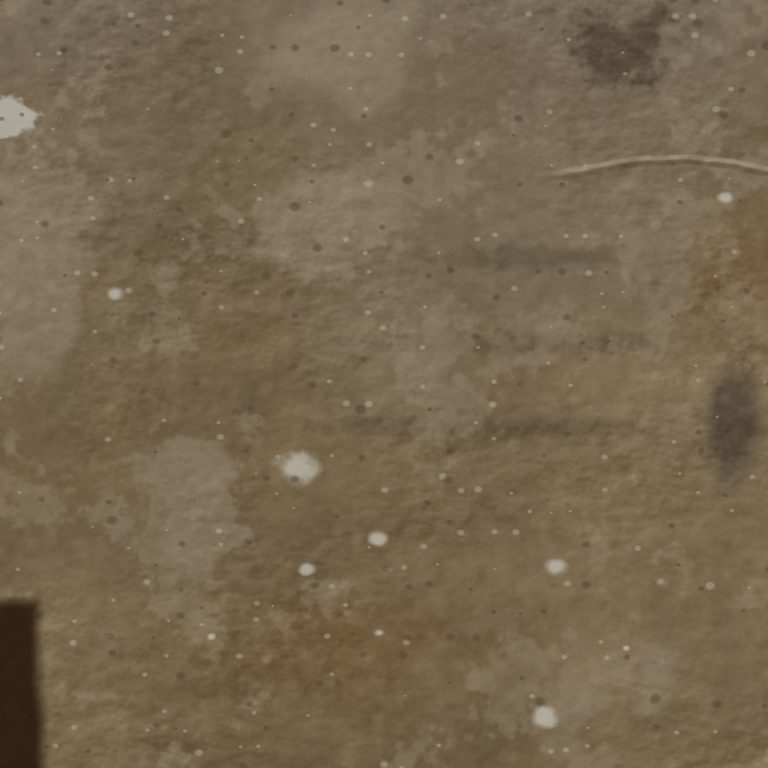
Write a WebGL 1 fragment shader that draws this texture.

```glsl
precision highp float;
uniform vec2 u_resolution;

const vec3 DARK_EARTH = vec3(0.40, 0.335, 0.24);
const vec3 LIGHT_EARTH = vec3(0.51, 0.44, 0.335);
const vec3 GREY_WASH = vec3(0.465, 0.42, 0.355);
const vec3 PALE_PLASTER = vec3(0.565, 0.51, 0.425);
const vec3 RUST = vec3(0.43, 0.31, 0.19);
const vec3 SOOT = vec3(0.30, 0.26, 0.21);
const vec3 CHALK = vec3(0.75, 0.74, 0.70);
const vec3 HOLLOW = vec3(0.19, 0.13, 0.08);

float hash(vec2 p) {
  vec3 q = fract(p.xyx * vec3(0.1031, 0.1030, 0.0973));
  q += dot(q, q.yzx + 33.33);
  return fract((q.x + q.y) * q.z);
}

float noise(vec2 p) {
  vec2 i = floor(p), f = fract(p);
  f = f * f * (3.0 - 2.0 * f);
  return mix(mix(hash(i), hash(i + vec2(1.0, 0.0)), f.x),
             mix(hash(i + vec2(0.0, 1.0)), hash(i + vec2(1.0)), f.x), f.y);
}

float fbm(vec2 p) {
  float sum = 0.0, amp = 0.53;
  for (int i = 0; i < 4; i++) {
    sum += amp * noise(p);
    p = mat2(0.8, 0.6, -0.6, 0.8) * p * 2.03 + 17.3;
    amp *= 0.5;
  }
  return sum;
}

// Ellipse whose rim is frayed by a noise value
float blotch(vec2 p, vec2 centre, vec2 radius, float fray, float softness) {
  float d = length((p - centre) / radius) + fray;
  return 1.0 - smoothstep(1.0 - softness, 1.0 + softness, d);
}

// One ragged fleck in some cells of a grid
float flecks(vec2 p, float cells, float size, float density, float fray) {
  vec2 cell = floor(p * cells);
  vec2 centre = 0.3 + 0.4 * vec2(hash(cell + 3.1), hash(cell + 8.7));
  float present = step(hash(cell + 21.0), density);
  float r = size * (0.5 + hash(cell + 5.0));
  return present * blotch(fract(p * cells), centre, vec2(r, r * 0.8), fray, 0.5);
}

float surfaceHeight(vec2 p) {
  return fbm(p * vec2(32.0, 44.0) + 5.0);
}

void main() {
  vec2 uv = gl_FragCoord.xy / u_resolution;
  float cloud = fbm(uv * 3.5 + 40.0);
  float mottle = fbm(uv * 15.0 + 9.0);
  float grit = fbm(uv * 75.0);
  float fray = (mottle - 0.5) * 2.4 + (grit - 0.5) * 1.2;

  // Earth wall, cooler and greyer towards the top
  float tone = 0.5 + (cloud - 0.5) * 0.9 + (mottle - 0.5) * 0.5;
  vec3 colour = mix(DARK_EARTH, LIGHT_EARTH, clamp(tone, 0.0, 1.0));
  float cool = smoothstep(0.35, 1.0, uv.y + (cloud - 0.5) * 0.7 - uv.x * 0.18);
  colour = mix(colour, GREY_WASH, cool * 0.75);

  // Faint level bands and vertical runs
  float band = noise(uv * vec2(2.5, 16.0) + 60.0) - 0.5;
  float run = noise(uv * vec2(22.0, 2.0) + 80.0) - 0.5;
  colour *= 1.0 + 0.07 * band + 0.035 * run;
  for (int i = 0; i < 3; i++) {
    float k = float(i);
    vec2 centre = vec2(0.70 - 0.04 * k, 0.665 - 0.111 * k);
    colour *= 1.0 - 0.13 * blotch(uv, centre, vec2(0.17, 0.013), fray * 0.3, 0.7);
  }

  // Rust and soot stains
  float rust = blotch(uv, vec2(0.45, 0.15), vec2(0.15, 0.06), fray * 0.5, 0.7);
  rust += blotch(uv, vec2(1.0, 0.63), vec2(0.08, 0.09), fray * 0.5, 0.7);
  colour = mix(colour, RUST, rust * 0.4);
  float soot = blotch(uv, vec2(0.955, 0.45), vec2(0.035, 0.07), fray * 0.15, 0.45);
  soot += blotch(uv, vec2(0.82, 0.94), vec2(0.045, 0.035), fray, 0.5);
  colour = mix(colour, SOOT, min(soot, 1.0) * 0.75);

  // Pale plaster: large remnants, then small worn scraps
  float plaster = blotch(uv, vec2(0.02, 0.64), vec2(0.09, 0.14), fray * 0.5, 0.2);
  plaster = max(plaster, blotch(uv, vec2(0.40, 0.72), vec2(0.09, 0.05), fray, 0.25));
  plaster = max(plaster, blotch(uv, vec2(0.45, 0.94), vec2(0.10, 0.07), fray * 0.7, 0.4));
  plaster = max(plaster, blotch(uv, vec2(0.24, 0.32), vec2(0.09, 0.08), fray, 0.3));
  plaster = max(plaster, blotch(uv, vec2(0.79, 0.12), vec2(0.07, 0.05), fray, 0.4));
  float scraps = smoothstep(0.58, 0.68, fbm(uv * 9.0 + 31.0) + (grit - 0.5) * 0.25);
  plaster = max(plaster, scraps * 0.55);
  colour = mix(colour, PALE_PLASTER, plaster * 0.6);

  // Relief lit from the upper left, with fine grain
  float slope = surfaceHeight(uv) - surfaceHeight(uv + vec2(-0.0025, 0.004));
  float roughness = 0.55 + 0.9 * smoothstep(0.35, 0.65, fbm(uv * 5.0 + 70.0));
  colour += slope * roughness * 0.17 + (grit - 0.5) * 0.07;

  // Raised crack on the upper right
  float crackY = 0.785 + 0.012 * sin(uv.x * 16.0) + 0.012 * (mottle - 0.5);
  float crackSpan = smoothstep(0.68, 0.76, uv.x);
  float crackOffset = uv.y - crackY;
  colour += 0.09 * crackSpan * (1.0 - smoothstep(0.001, 0.005, abs(crackOffset)));
  colour -= 0.07 * crackSpan * (1.0 - smoothstep(0.001, 0.006, abs(crackOffset + 0.007)));

  // Chalk chips, pale specks and dark pits
  float chips = blotch(uv, vec2(0.025, 0.845), vec2(0.045, 0.025), fray, 0.25);
  chips = max(chips, blotch(uv, vec2(0.38, 0.39), vec2(0.026, 0.016), fray, 0.6));
  chips = max(chips, flecks(uv, 9.0, 0.08, 0.10, fray * 0.6));
  colour = mix(colour, CHALK, chips * 0.75);
  colour = mix(colour, CHALK, 0.4 * flecks(uv + 0.13, 42.0, 0.13, 0.12, fray * 0.4));
  colour = mix(colour, SOOT, 0.5 * flecks(uv + 0.37, 34.0, 0.14, 0.14, fray * 0.4));

  // Dark hollow in the lower left corner
  vec2 rim = uv - vec2(0.052 - 0.03 * (uv.y - 0.1), 0.215);
  float hollow = 1.0 - smoothstep(-0.012, 0.012, max(rim.x, rim.y) + 0.012 * (mottle - 0.5));
  colour = mix(colour, HOLLOW + 0.03 * (grit - 0.5), hollow);

  gl_FragColor = vec4(clamp(colour, 0.0, 1.0), 1.0);
}
```
